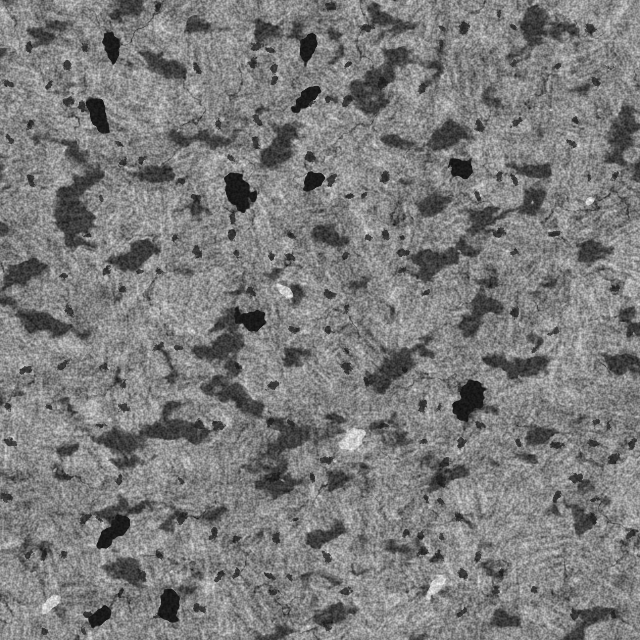
A WebGL 2 fragment shader for this texture:

```glsl
#version 300 es
precision highp float;

uniform vec2 u_resolution;
out vec4 outColor;

// Tones
const float FELDSPAR_TONE = 0.54;
const float MICA_TONE = 0.23;
const float ORE_TONE = 0.10;
const float QUARTZ_TONE = 0.80;

// Feature frequencies, per canvas
const float CRYSTAL_FREQ = 13.0;
const float PATCH_FREQ = 15.0;
const float CRACK_FREQ = 8.0;
const float GRAIN_FREQ = 165.0;

// Contrast
const float CRYSTAL_CONTRAST = 0.10;
const float STREAK_CONTRAST = 0.17;
const float MOTTLE_CONTRAST = 0.14;
const float GRAIN_CONTRAST = 0.21;
const float CRACK_DEPTH = 0.17;
const float PATCH_LEVEL = 0.30;
const float PATCH_SOFTNESS = 0.13;

const float TAU = 6.2831853;

vec2 hash2(vec2 cell) {
    uvec2 v = uvec2(ivec2(cell)) * 1664525u + 1013904223u;
    v.x += v.y * 1664525u;
    v.y += v.x * 1664525u;
    v ^= v >> 16u;
    v.x += v.y * 1664525u;
    v.y += v.x * 1664525u;
    v ^= v >> 16u;
    return vec2(v & 65535u) / 65535.0;
}

float cornerSlope(vec2 cell, vec2 offset) {
    float angle = TAU * hash2(cell).x;
    return dot(vec2(cos(angle), sin(angle)), offset);
}

float gradientNoise(vec2 p) {
    vec2 i = floor(p), f = fract(p);
    vec2 u = f * f * f * (f * (f * 6.0 - 15.0) + 10.0);
    vec2 e = vec2(1.0, 0.0);
    float low = mix(cornerSlope(i, f), cornerSlope(i + e, f - e), u.x);
    float high = mix(cornerSlope(i + e.yx, f - e.yx), cornerSlope(i + 1.0, f - 1.0), u.x);
    return mix(low, high, u.y);
}

float fbm(vec2 p) {
    float sum = 0.0, amplitude = 1.0;
    for (int octave = 0; octave < 4; octave++) {
        sum += amplitude * gradientNoise(p);
        p = mat2(1.6, 1.2, -1.2, 1.6) * p + 17.3;
        amplitude *= 0.5;
    }
    return sum;
}

vec2 rotate(vec2 p, float angle) {
    float c = cos(angle), s = sin(angle);
    return vec2(c * p.x + s * p.y, c * p.y - s * p.x);
}

// Nearest crystal: xy = random pair, z = distance to its border
vec3 crystal(vec2 p) {
    vec2 base = floor(p), nearestCell = base;
    float nearest = 9.0, second = 9.0;
    for (int y = -1; y <= 1; y++) {
        for (int x = -1; x <= 1; x++) {
            vec2 cell = base + vec2(x, y);
            float d = length(cell + hash2(cell) - p);
            if (d < nearest) {
                second = nearest;
                nearest = d;
                nearestCell = cell;
            } else {
                second = min(second, d);
            }
        }
    }
    return vec3(hash2(nearestCell + 71.0), second - nearest);
}

// Coverage of sparse ragged grains, at most one per grid cell
float scatteredGrains(vec2 p, float freq, float share, float radius, float seed) {
    vec2 q = p * freq, cell = floor(q) + seed;
    vec2 pick = hash2(cell), shape = hash2(cell + 131.0);
    vec2 local = fract(q) - mix(vec2(0.32), vec2(0.68), hash2(cell + 57.0));
    local = rotate(local, TAU * shape.x) * vec2(0.75, 1.0 + 0.7 * shape.y);
    float ragged = radius * (0.75 * gradientNoise(q * 4.0 + seed) + 0.35 * gradientNoise(q * 11.0));
    float d = length(local) - radius * mix(0.6, 1.1, pick.y) + ragged;
    float edge = 0.0016 * freq;
    return step(pick.x, share) * (1.0 - smoothstep(-edge, edge, d));
}

void main() {
    vec2 p = gl_FragCoord.xy / min(u_resolution.x, u_resolution.y);
    vec2 warp = vec2(fbm(p * 18.0), fbm(p * 18.0 + 40.0));
    float grain = gradientNoise(p * GRAIN_FREQ) + gradientNoise(p * GRAIN_FREQ * 1.9 + 9.0);

    // Feldspar crystals with cleavage streaks
    vec3 cr = crystal(p * CRYSTAL_FREQ + 0.5 * warp);
    vec2 along = rotate(p + 0.004 * warp, TAU * cr.x);
    float streak = gradientNoise(along * vec2(20.0, 130.0)) + 0.6 * gradientNoise(along * vec2(55.0, 260.0));
    streak *= smoothstep(0.0, 0.2, cr.z);
    float tone = FELDSPAR_TONE + CRYSTAL_CONTRAST * (cr.y - 0.5) + STREAK_CONTRAST * streak;
    tone += MOTTLE_CONTRAST * fbm(p * 38.0 + 5.0) + GRAIN_CONTRAST * grain;

    // Hairline cracks, broken into short runs
    float crackField = abs(gradientNoise(p * CRACK_FREQ + 0.35 * warp + 23.0));
    float crackRuns = smoothstep(-0.05, 0.2, gradientNoise(p * 11.0 + 61.0));
    tone -= CRACK_DEPTH * crackRuns * (1.0 - smoothstep(0.008, 0.04, crackField));

    // Clustered dark mica
    float cluster = 0.22 * gradientNoise(p * 4.0 + 3.0);
    float micaField = fbm(p * PATCH_FREQ * vec2(0.85, 1.15) + 0.25 * warp + 83.0) + cluster;
    float mica = smoothstep(PATCH_LEVEL - PATCH_SOFTNESS, PATCH_LEVEL + PATCH_SOFTNESS, micaField);
    tone = mix(tone, MICA_TONE + 0.12 * grain + 0.08 * streak, mica);

    // Black ore grains, small pits, pale quartz and bright specks
    float ore = scatteredGrains(p, 9.0, 0.15, 0.2, 11.0);
    float pits = scatteredGrains(p, 34.0, 0.14, 0.24, 211.0);
    float quartz = scatteredGrains(p, 8.0, 0.07, 0.12, 307.0);
    float specks = scatteredGrains(p, 62.0, 0.025, 0.17, 401.0);
    tone = mix(tone, ORE_TONE + 0.05 * grain, max(ore, 0.75 * pits));
    tone = mix(tone, QUARTZ_TONE + 0.2 * grain, max(quartz, 0.6 * specks));

    outColor = vec4(vec3(clamp(tone, 0.0, 1.0)), 1.0);
}
```
